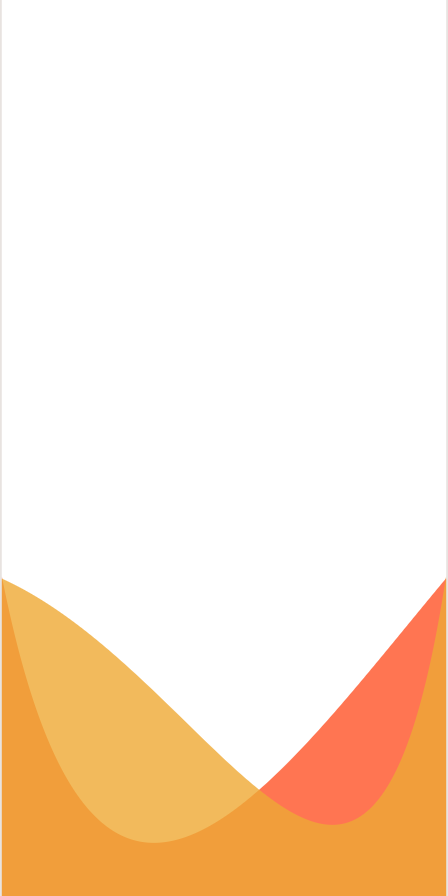
Write a WebGL 1 fragment shader that draws this background.

```glsl
precision highp float;
// Two overlapping valleys at the foot of a white page with thin grey sides.
// Each valley is the area under a cubic Bezier curve; the curve is solved for
// its height at a given x, and the overlap takes a third, deeper colour.

uniform vec2 u_resolution;

#define WHITE  vec3(1.0, 1.0, 1.0)
#define YELLOW vec3(0.95, 0.73, 0.36)
#define CORAL  vec3(1.0, 0.46, 0.32)
#define ORANGE vec3(0.945, 0.62, 0.23)
#define BORDER vec3(0.91, 0.89, 0.88)
#define RIM_HEIGHT 0.708    // height of both curve ends, in canvas widths
#define SIDE_INSET 0.0052   // gap between canvas side and curve end
#define BORDER_WIDTH 0.004

// Cubic Bezier coordinate with end values 0 and last.
float bezier(float t, float c1, float c2, float last) {
  float s = 1.0 - t;
  return 3.0 * t * s * s * c1 + 3.0 * t * t * s * c2 + t * t * t * last;
}

float bezierSlope(float t, float c1, float c2, float last) {
  float s = 1.0 - t;
  return 3.0 * (s * s * c1 + 2.0 * s * t * (c2 - c1) + t * t * (last - c2));
}

// Coverage below a valley curve; controls hold (x across, depth below rim).
float valley(vec2 p, vec2 c1, vec2 c2, float pixel) {
  float low = 0.0;
  float high = 1.0;
  for (int i = 0; i < 18; i++) {
    float middle = 0.5 * (low + high);
    if (bezier(middle, c1.x, c2.x, 1.0) < p.x) low = middle;
    else high = middle;
  }
  float t = 0.5 * (low + high);
  float height = RIM_HEIGHT - bezier(t, c1.y, c2.y, 0.0);
  float slope = bezierSlope(t, c1.y, c2.y, 0.0) / bezierSlope(t, c1.x, c2.x, 1.0);
  float dist = (p.y - height) / sqrt(1.0 + slope * slope);
  return clamp(0.5 - dist / pixel, 0.0, 1.0);
}

void main() {
  vec2 p = gl_FragCoord.xy / u_resolution * vec2(1.0, 2.0);
  float pixel = 1.0 / u_resolution.x;

  // The right-leaning valley is described from the right side.
  float across = clamp((p.x - SIDE_INSET) / (1.0 - 2.0 * SIDE_INSET), 0.0, 1.0);
  float leftValley = valley(vec2(across, p.y), vec2(0.211, 1.047), vec2(0.6, 0.474), pixel);
  float rightValley = valley(vec2(1.0 - across, p.y), vec2(0.175, 1.115), vec2(0.5, 0.224), pixel);

  // Each valley has its own colour, and their overlap is orange.
  vec3 color = mix(mix(WHITE, YELLOW, rightValley), mix(CORAL, ORANGE, rightValley), leftValley);

  // Thin side borders.
  float side = min(p.x, 1.0 - p.x);
  float border = clamp(0.5 + (BORDER_WIDTH - side) / pixel, 0.0, 1.0);
  gl_FragColor = vec4(mix(color, BORDER, border), 1.0);
}
```
